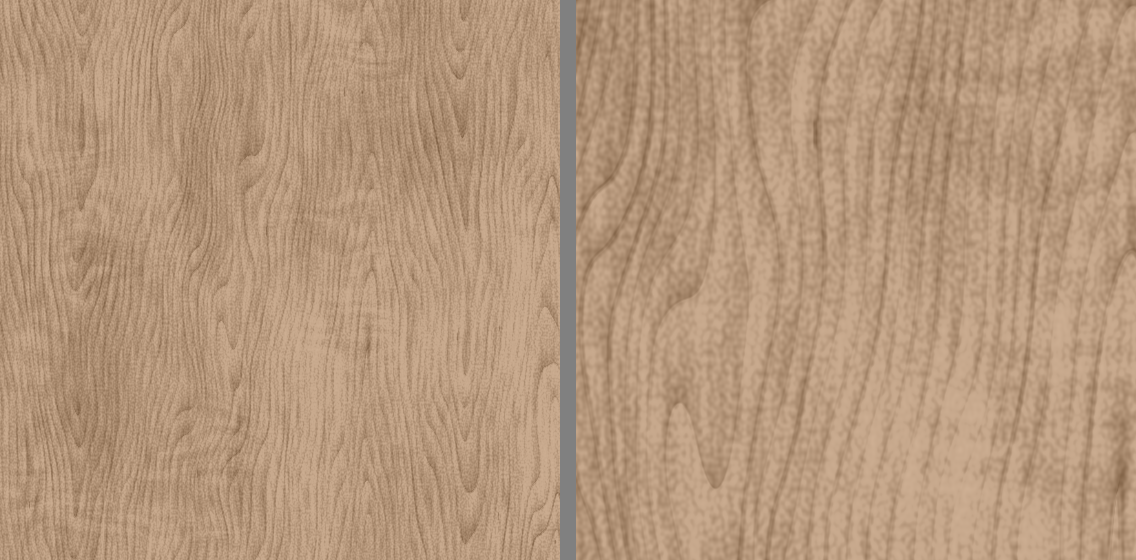
Left, the full canvas; right, a detail of the centre.
Give the GLSL for this texture, as a WebGL 1 fragment shader.

```glsl
precision highp float;
uniform vec2 u_resolution;

#define BASE_COLOR vec3(0.747, 0.627, 0.517)
#define LIGHTEST 0.03
#define RING_DENSITY 74.0
#define RING_TILT 9.0
#define TIP_ROUNDING 0.011
#define LINE_WIDTH 0.0025
#define LINE_DEPTH 0.12
#define SHADE_DEPTH 0.085
#define PATCH_DEPTH 0.062
#define CURL_DEPTH 0.045
#define FIBER_DEPTH 0.066
#define SPECKLE_DEPTH 0.066

float hash(vec2 p) {
  vec3 q = fract(vec3(p.xyx) * 0.1031);
  q += dot(q, q.yzx + 33.33);
  return fract((q.x + q.y) * q.z);
}

float cornerSlope(vec2 cell, vec2 offset) {
  float angle = 6.2832 * hash(cell);
  return dot(vec2(cos(angle), sin(angle)), offset);
}

// Gradient noise, roughly -1 to 1
float noise(vec2 p) {
  vec2 i = floor(p), f = fract(p);
  vec2 u = f * f * f * (f * (f * 6.0 - 15.0) + 10.0);
  vec2 e = vec2(1.0, 0.0);
  float low = mix(cornerSlope(i, f), cornerSlope(i + e, f - e), u.x);
  float high = mix(cornerSlope(i + e.yx, f - e.yx), cornerSlope(i + e.xx, f - e.xx), u.x);
  return 1.6 * mix(low, high, u.y);
}

float softAbs(float x) {
  return sqrt(x * x + TIP_ROUNDING * TIP_ROUNDING);
}

// Sideways sway of the grain, strongest along one disturbed band
float disturbedBand(float x) {
  float d = (x - 0.4) / 0.09;
  return exp(-d * d);
}

float sway(vec2 p) {
  return 0.012 * noise(p * vec2(2.5, 3.0) + 7.0)
       + 0.022 * disturbedBand(p.x) * noise(p * vec2(3.0, 5.0) + 19.0);
}

// Growth rings: straight grain folding into downward and upward arches
float ringPhase(vec2 p) {
  float x = p.x + sway(p);
  float folds = softAbs(x - 0.14) - softAbs(x - 0.66)
              + softAbs(x - 0.83) - softAbs(x - 0.99) - x;
  float phase = RING_DENSITY * folds - RING_TILT * p.y;
  phase += 1.3 * noise(p * vec2(9.0, 5.0) + 31.0);
  phase += 0.7 * noise(vec2(x * 28.0, p.y * 3.5) + 53.0);
  phase += 3.5 * disturbedBand(x) * noise(vec2(x * 11.0, p.y * 4.0) + 71.0);
  return phase;
}

// Sparse thin upright pores
float flecks(vec2 p) {
  vec2 grid = vec2(30.0, 16.0);
  vec2 cell = floor(p * grid);
  vec2 jitter = vec2(hash(cell + 3.0), hash(cell + 9.0)) * 0.5 + 0.25;
  vec2 d = abs(p - (cell + jitter) / grid);
  float halfLength = mix(0.003, 0.012, hash(cell + 17.0));
  float present = step(0.97, hash(cell + 23.0));
  return present * (1.0 - smoothstep(0.0004, 0.0018, d.x))
       * (1.0 - smoothstep(halfLength * 0.5, halfLength, d.y));
}

void main() {
  vec2 p = gl_FragCoord.xy / u_resolution;
  float grainX = p.x + sway(p);

  // Ring position and local ring density
  float delta = 0.001;
  float phase = ringPhase(p);
  vec2 slope = vec2(ringPhase(p + vec2(delta, 0.0)), ringPhase(p + vec2(0.0, delta))) - phase;
  float density = max(length(slope) / delta, 3.0);
  float openness = 1.0 - smoothstep(15.0, 60.0, density);

  // Each ring darkens towards a crisp late-wood line
  float ring = fract(phase);
  float edge = clamp(density * 0.0016, 0.005, 0.4);
  float shade = ring * ring * (1.0 - smoothstep(1.0 - edge, 1.0, ring));
  float lineDistance = abs(fract(phase + 0.5) - 0.5) / density;
  float line = 1.0 - smoothstep(0.0003, LINE_WIDTH, lineDistance);
  float strength = mix(0.25, 1.0, hash(vec2(floor(phase + 0.5), 5.0)));
  strength *= clamp(0.8 + 0.6 * noise(p * vec2(7.0, 5.0) + 83.0), 0.2, 1.3);

  // Broad patches, upright streaks and horizontal curl figure
  float patches = noise(p * vec2(5.0, 1.8) + 97.0) + 0.5 * noise(p * vec2(13.0, 6.0) + 11.0)
                + 0.4 * noise(vec2(grainX * 38.0, p.y * 3.0) + 61.0);
  float curlMask = smoothstep(-0.1, 0.7, noise(p * vec2(4.0, 4.5) + 41.0));
  float curl = curlMask * noise(vec2(p.x * 9.0, p.y * 66.0 + 2.0 * noise(p * 9.0)));

  // Fine fibers and speckle
  float fiber = noise(vec2(grainX * 190.0, p.y * 14.0)) * 0.7
              + noise(vec2(grainX * 110.0, p.y * 30.0) + 13.0) * 0.5;
  float speckle = noise(p * vec2(307.0, 233.0) + 29.0);

  float tone = PATCH_DEPTH * patches + CURL_DEPTH * curl
             + FIBER_DEPTH * fiber + SPECKLE_DEPTH * speckle
             + 0.035 * (p.x - 0.5)
             - SHADE_DEPTH * (1.0 + 0.6 * openness) * shade
             - LINE_DEPTH * strength * line
             - 0.13 * flecks(p);
  tone = min(tone, LIGHTEST + 0.25 * (tone - LIGHTEST));
  gl_FragColor = vec4(BASE_COLOR + tone, 1.0);
}
```
